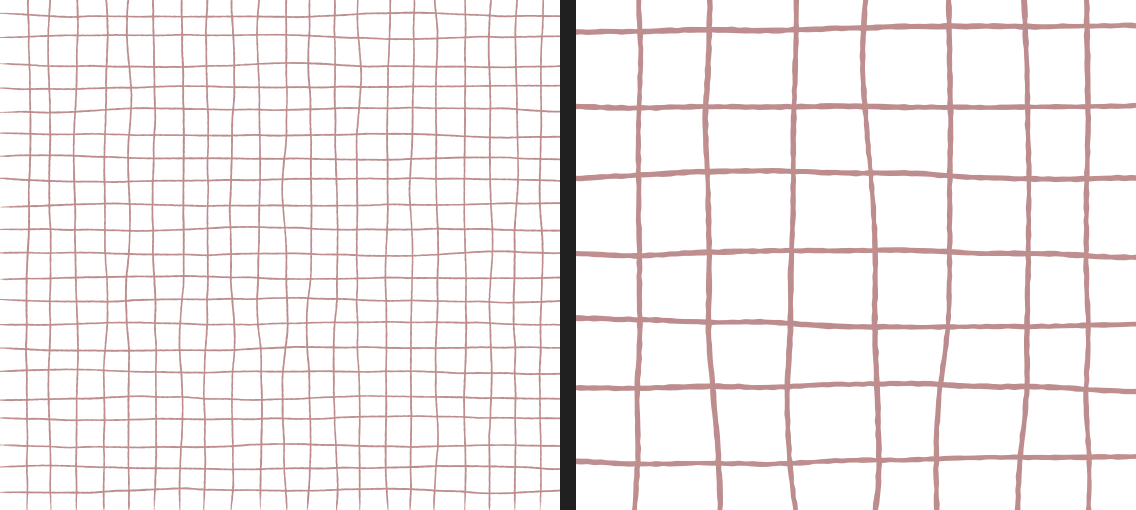
Left, the full canvas; right, a detail of the centre.
Write a WebGL 2 fragment shader that draws this pattern.

```glsl
#version 300 es
precision highp float;
// Hand-drawn grid of wobbly dusty-rose ink lines on white paper.

uniform vec2 u_resolution;
out vec4 fragColor;

// All lengths are fractions of the canvas height.
const vec3 PAPER = vec3(1.0);
const vec3 INK = vec3(0.738, 0.545, 0.555);
const vec3 INK_WARM = vec3(0.765, 0.575, 0.560);
const float LINE_COUNT = 21.0;                 // lines in each direction
const vec2 FIRST_LINE = vec2(0.0515, 0.0350);  // first column, first row
const vec2 PITCH = vec2(0.0504, 0.0467);       // column and row spacing
const vec2 WAVELENGTH = vec2(0.13, 0.21);      // drift of columns, rows
const float HALF_WIDTH = 0.00172;
const float PLACE_JITTER = 0.0042;
const float DRIFT = 0.0052;
const float TREMOR = 0.0010;
const float TREMOR_LENGTH = 0.045;
const float ROUGHNESS = 0.00032;
const float ROUGH_LENGTH = 0.0045;
const float DRY_LENGTH = 0.05;                 // longest thin line end
const float DRY_CHANCE = 0.25;                 // share of broken line ends

float hash(vec2 p) {
    vec3 q = fract(p.xyx * 0.1031);
    q += dot(q, q.yzx + 33.33);
    return fract((q.x + q.y) * q.z);
}

// Smooth value noise along a line, in -1..1.
float noise(float t, float seed) {
    float cell = floor(t);
    float f = smoothstep(0.0, 1.0, t - cell);
    float a = hash(vec2(cell + 57.0, seed));
    float b = hash(vec2(cell + 58.0, seed));
    return 2.0 * mix(a, b, f) - 1.0;
}

// Ink coverage of one line at a point given across and along it.
float lineCoverage(float across, float along, float center,
                   float wavelength, float seed, float pixel) {
    // Slow drift and small tremor of the hand
    center += PLACE_JITTER * (2.0 * hash(vec2(seed, 7.3)) - 1.0);
    center += DRIFT * noise(along / wavelength + hash(vec2(seed, 2.7)), seed);
    center += TREMOR * noise(along / TREMOR_LENGTH, seed + 211.0);

    // Uneven pressure, rough edges and a thinner start
    float offset = across - center;
    float side = offset < 0.0 ? 307.0 : 401.0;
    float halfWidth = HALF_WIDTH * (1.0 + 0.10 * noise(along / 0.09, seed + 503.0));
    halfWidth += ROUGHNESS * noise(along / ROUGH_LENGTH, seed + side);
    float dryEnd = DRY_LENGTH * (0.2 + 0.8 * hash(vec2(seed, 11.9)));
    float pressure = smoothstep(-0.3 * dryEnd, dryEnd, along);
    halfWidth *= mix(0.45, 1.0, pressure);
    float coverage = clamp(0.5 + (halfWidth - abs(offset)) / pixel, 0.0, 1.0);

    // Broken ink where a dry end runs out
    float dry = step(hash(vec2(seed, 17.1)), DRY_CHANCE) * (1.0 - pressure);
    float grain = 0.5 + 0.5 * noise(along / 0.003, seed + 607.0);
    return coverage * (1.0 - 0.8 * dry * grain);
}

// Strongest coverage among the lines nearest to the point.
float lineSet(float across, float along, float first, float pitch,
              float wavelength, float seed, float pixel) {
    float nearest = floor((across - first) / pitch + 0.5);
    float coverage = 0.0;
    for (float i = -1.0; i <= 1.0; i++) {
        float index = nearest + i;
        if (index < 0.0 || index >= LINE_COUNT) continue;
        coverage = max(coverage, lineCoverage(across, along, first + index * pitch,
                                              wavelength, seed + index, pixel));
    }
    return coverage;
}

void main() {
    vec2 p = gl_FragCoord.xy / u_resolution.y;
    float pixel = 1.0 / u_resolution.y;

    float columns = lineSet(p.x, p.y, FIRST_LINE.x, PITCH.x, WAVELENGTH.x, 13.0, pixel);
    float rows = lineSet(p.y, p.x, FIRST_LINE.y, PITCH.y, WAVELENGTH.y, 113.0, pixel);
    float coverage = 1.0 - (1.0 - columns) * (1.0 - rows);

    // Slight mottling of the ink
    float mottle = 0.5 + 0.25 * (noise(p.x / 0.006, 701.0) + noise(p.y / 0.006, 809.0));
    vec3 ink = mix(INK, INK_WARM, mottle * mottle);
    fragColor = vec4(mix(PAPER, ink, coverage), 1.0);
}
```
